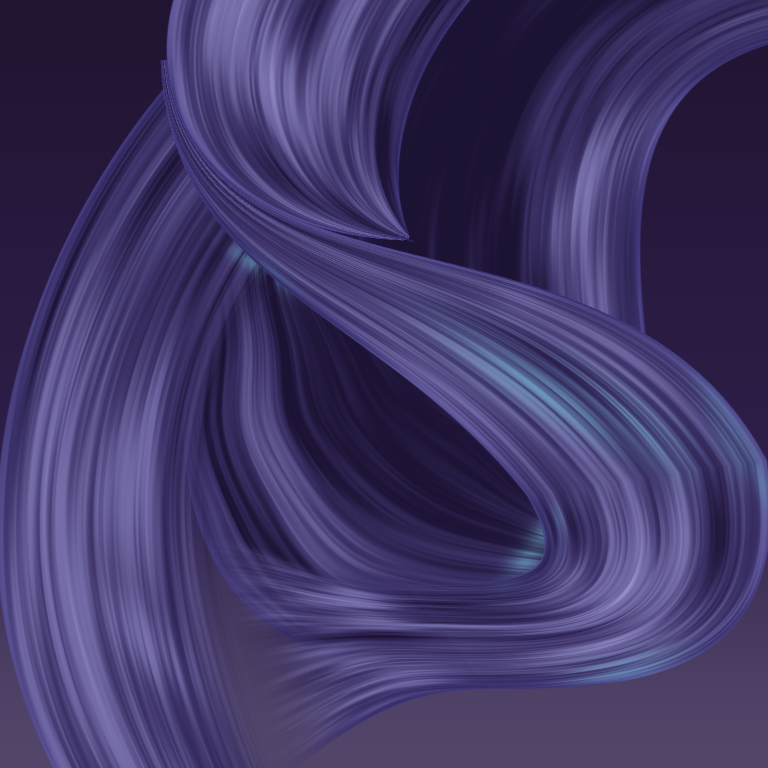
A three.js fragment shader for this background:

```glsl
#define NIGHT vec3(0.11, 0.07, 0.20)
#define INDIGO vec3(0.23, 0.19, 0.40)
#define LAVENDER vec3(0.45, 0.42, 0.65)
#define PEARL vec3(0.70, 0.67, 0.84)
#define ICE vec3(0.42, 0.66, 0.78)
#define RIM vec3(0.27, 0.24, 0.58)
#define SKY_TOP vec3(0.13, 0.08, 0.20)
#define SKY_MID vec3(0.17, 0.11, 0.27)
#define SKY_LOW vec3(0.32, 0.27, 0.41)
#define STEPS 48
#define EDGE 0.003
varying vec2 vUv;

float hash(vec2 p) {
  vec3 q = fract(p.xyx * 0.1031);
  q += dot(q, q.yzx + 33.33);
  return fract((q.x + q.y) * q.z);
}

float noise(vec2 p) {
  vec2 i = floor(p), f = fract(p);
  f = f * f * (3.0 - 2.0 * f);
  return mix(mix(hash(i), hash(i + vec2(1.0, 0.0)), f.x),
             mix(hash(i + vec2(0.0, 1.0)), hash(i + 1.0), f.x), f.y);
}

// A rail holds both edge points of a ribbon: xy and zw
vec4 bezier(vec4 a, vec4 b, vec4 c, vec4 d, float t) {
  float u = 1.0 - t;
  return u * u * u * a + 3.0 * u * t * (u * b + t * c) + t * t * t * d;
}

float sideOf(vec4 rail, vec2 p) {
  vec2 span = rail.zw - rail.xy, d = p - rail.xy;
  return span.x * d.y - span.y * d.x;
}

// Returns x across, y along, z distance inside the edge
vec3 ribbon(vec2 p, vec4 a, vec4 b, vec4 c, vec4 d) {
  vec3 hit = vec3(0.0, 0.0, -1.0);
  vec4 rail = a;
  float side = sideOf(a, p);
  for (int i = 1; i <= STEPS; i++) {
    vec4 next = bezier(a, b, c, d, float(i) / float(STEPS));
    float nextSide = sideOf(next, p);
    if ((side < 0.0) != (nextSide < 0.0)) {
      float k = side / (side - nextSide);
      vec4 cut = mix(rail, next, k);
      vec2 span = cut.zw - cut.xy;
      float s = dot(p - cut.xy, span) / max(dot(span, span), 1e-6);
      float inside = min(s, 1.0 - s) * length(span);
      if (inside > hit.z) hit = vec3(s, (float(i) - 1.0 + k) / float(STEPS), inside);
    }
    rail = next;
    side = nextSide;
  }
  return hit;
}

// Fine glassy fibres running along a ribbon
float fibres(vec2 st) {
  st.x += 0.05 * noise(st * vec2(3.0, 2.5));
  return 0.46 * noise(st * vec2(11.0, 2.6)) + 0.32 * noise(st * vec2(34.0, 3.6) + 7.0)
       + 0.22 * noise(st * vec2(105.0, 4.5) + 19.0);
}

float glow(vec2 center, float angle, float len, float wide) {
  vec2 d = vUv - center, axis = vec2(cos(angle), sin(angle));
  d = vec2(dot(d, axis) / len, (axis.x * d.y - axis.y * d.x) / wide);
  return exp(-dot(d, d));
}

vec3 paint(vec3 under, vec3 hit, float base, float contrast, float offset, float opacity, vec2 light) {
  if (hit.z <= 0.0) return under;
  float n = fibres(vec2(hit.x, hit.y + offset));
  float v = base + contrast * (n - 0.5) * 2.0 + light.x * (0.15 + 0.7 * n);
  vec3 col = mix(NIGHT, INDIGO, smoothstep(0.0, 0.38, v));
  col = mix(col, LAVENDER, smoothstep(0.3, 0.75, v));
  col = mix(col, PEARL, smoothstep(0.7, 1.15, v));
  col = mix(col, ICE, clamp(light.y * smoothstep(0.25, 0.75, n), 0.0, 0.85));
  col = mix(col, RIM, 0.55 * exp(-hit.z * 110.0));
  return mix(under, col, smoothstep(0.0, EDGE, hit.z) * opacity);
}

void main() {
  vec2 p = vUv;
  vec3 col = mix(SKY_MID, SKY_TOP, smoothstep(0.45, 1.0, p.y));
  col = mix(SKY_LOW, col, smoothstep(0.0, 0.5, p.y));
  // Light pools: x soft lavender, y cold blue
  vec2 light = vec2(0.65 * glow(vec2(0.35, 0.95), 1.5, 0.10, 0.04), 0.9 * glow(vec2(0.75, 0.48), -0.5, 0.16, 0.035));
  light += vec2(0.50 * glow(vec2(0.75, 0.76), 1.1, 0.13, 0.035), 0.8 * glow(vec2(0.96, 0.42), -1.05, 0.09, 0.015));
  light += vec2(0.55 * glow(vec2(0.19, 0.16), -0.9, 0.08, 0.03), 0.8 * glow(vec2(0.70, 0.29), 0.9, 0.06, 0.018));
  light += vec2(0.40 * glow(vec2(0.13, 0.40), 1.5, 0.16, 0.035), 0.7 * glow(vec2(0.34, 0.65), -0.6, 0.05, 0.012));
  light += vec2(0.35 * glow(vec2(0.82, 0.22), 1.0, 0.12, 0.06), 0.7 * glow(vec2(0.80, 0.12), 0.25, 0.10, 0.022));
  // Far arch at the upper right
  vec3 r = ribbon(p, vec4(0.938, 1.208, 1.042, 0.951), vec4(0.573, 1.13, 0.853, 0.915),
    vec4(0.44, 0.844, 0.814, 0.779), vec4(0.47, 0.648, 0.844, 0.551));
  col = paint(col, r, 0.04 + 0.4 * smoothstep(0.42, 0.85, r.x), 0.14 + 0.4 * r.x, 31.0, 1.0, light);
  // Dark hollow with cupped streaks
  r = ribbon(p, vec4(0.26, 0.694, 0.443, 0.609), vec4(0.156, 0.167, 0.547, 0.544),
    vec4(0.391, 0.063, 0.625, 0.453), vec4(0.807, 0.167, 0.71, 0.349));
  r.x += 0.06 * (noise(p * 9.0) - 0.5);
  float rise = 1.0 - smoothstep(0.1, 0.75, r.x);
  col = paint(col, r, 0.13 + 0.22 * rise, 0.22 + 0.35 * rise, 47.0, 1.0, light);
  // Broad sheet on the left
  r = ribbon(p, vec4(0.215, 0.889, 0.378, 0.635), vec4(0.013, 0.648, 0.247, 0.453),
    vec4(-0.098, 0.271, 0.286, 0.219), vec4(0.091, -0.042, 0.391, -0.042));
  float body = 0.28 + 0.25 * smoothstep(0.1, 0.6, r.y) - 0.12 * smoothstep(0.5, 0.8, r.x);
  col = paint(col, r, body, 0.45, 63.0, 1.0 - smoothstep(0.7, 1.0, r.x), light);
  // Lower tail, melting into the sheet
  r = ribbon(p, vec4(0.521, 0.245, 0.638, 0.102), vec4(0.404, 0.245, 0.521, 0.102),
    vec4(0.352, 0.297, 0.456, 0.056), vec4(0.247, 0.323, 0.352, -0.029));
  float melt = (1.0 - smoothstep(0.5, 1.0, r.y)) * smoothstep(0.0, 0.15, r.x);
  col = paint(col, r, 0.4, 0.5, 2.0, melt, light);
  // Turn at the lower right
  r = ribbon(p, vec4(0.684, 0.355, 1.0, 0.401), vec4(0.749, 0.245, 1.042, 0.102),
    vec4(0.677, 0.238, 0.807, 0.102), vec4(0.521, 0.245, 0.638, 0.102));
  float inner = mix(1.0, smoothstep(0.0, 0.15, r.x), smoothstep(0.4, 1.0, r.y));
  col = paint(col, r, 0.42, 0.48, 1.0, inner, light);
  // Upper fall, gathering at the fold
  r = ribbon(p, vec4(0.228, 1.013, 0.625, 1.013), vec4(0.182, 0.87, 0.521, 0.896),
    vec4(0.26, 0.694, 0.501, 0.766), vec4(0.54, 0.685, 0.537, 0.688));
  col = paint(col, r, 0.46 - 0.14 * smoothstep(0.6, 1.0, r.x), 0.5, 83.0, 1.0, light);
  // Front band crossing the middle
  r = ribbon(p, vec4(0.208, 0.922, 0.219, 0.922), vec4(0.221, 0.622, 0.26, 0.57),
    vec4(0.495, 0.596, 0.807, 0.766), vec4(0.684, 0.355, 1.0, 0.401));
  col = paint(col, r, 0.3 + 0.12 * r.y, 0.46, 0.0, 1.0, light);
  gl_FragColor = vec4(col, 1.0);
}
```
